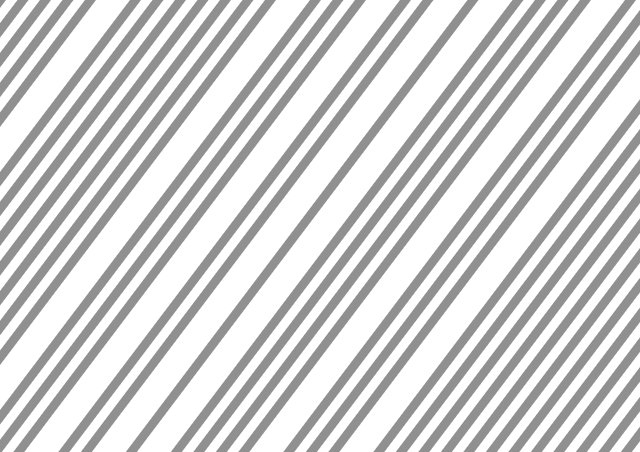
Reproduce this pattern procedurally as a WebGL 1 fragment shader.

```glsl
precision highp float;

uniform vec2 u_resolution;

const vec3 PAPER = vec3(1.0);
const vec3 STRIPE_GRAY = vec3(0.565);

// Lengths are fractions of the canvas width
const float PITCH = 27.0 / 768.0;
const float STRIPE_WIDTH = 13.2 / 768.0;
const float FIRST_CENTER = 27.6 / 768.0;
const float LEAN = 0.756;

// Stripe slots left blank, splitting the rhythm into uneven groups
bool isBlank(float slot) {
  vec4 s = vec4(slot);
  return any(equal(s, vec4(4.0, 12.0, 16.0, 19.0))) ||
         any(equal(s, vec4(21.0, 26.0, 30.0, -99.0)));
}

// Smooth coverage of a band around zero, measured across the band
float bandCoverage(float offset, float width, float pixel) {
  return clamp((0.5 * width - abs(offset)) / pixel + 0.5, 0.0, 1.0);
}

float leaningStripes(vec2 p, float pitch, float width, float lean, float pixel) {
  float along = p.x + lean * p.y;
  float slot = floor(along / pitch + 0.5);
  if (isBlank(slot)) return 0.0;

  // Convert horizontal lengths to perpendicular ones
  float across = inversesqrt(1.0 + lean * lean);
  return bandCoverage((along - slot * pitch) * across, width * across, pixel);
}

void main() {
  // Measure downward from the top left corner
  vec2 p = vec2(gl_FragCoord.x, u_resolution.y - gl_FragCoord.y) / u_resolution.x;
  p.x -= FIRST_CENTER;

  float ink = leaningStripes(p, PITCH, STRIPE_WIDTH, LEAN, 1.0 / u_resolution.x);
  gl_FragColor = vec4(mix(PAPER, STRIPE_GRAY, ink), 1.0);
}
```
